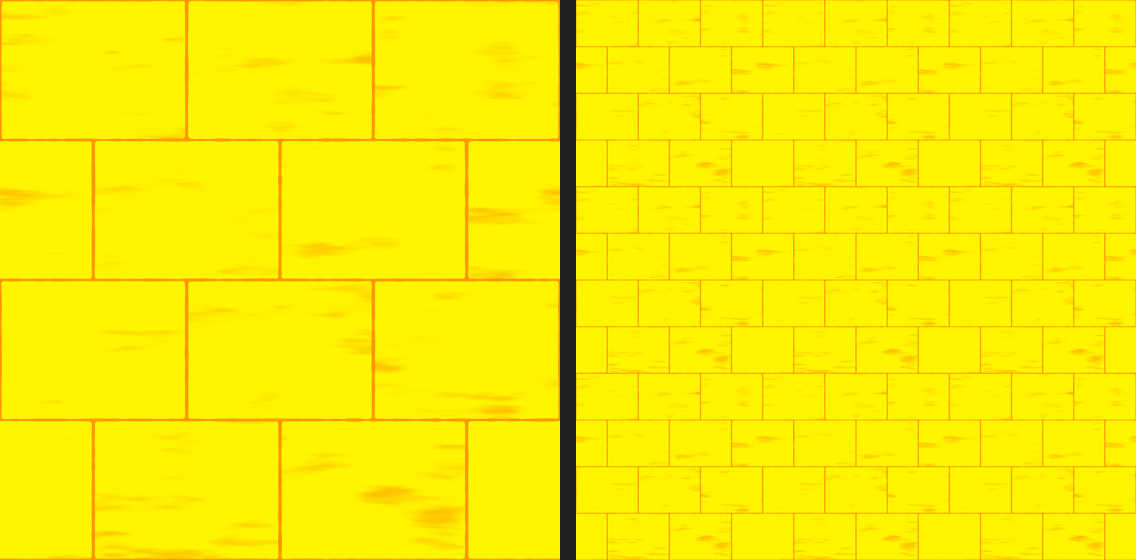
Left: one tile. Right: repeated 3 by 3.
Give the GLSL for this pattern, as a WebGL 1 fragment shader.

```glsl
precision highp float;
// Running-bond wall: 3 tiles across, 4 rows, every other row shifted by half.
// Each tile is a rounded-box distance with slightly ragged edges; wrapping
// value noise, stretched sideways and seeded per tile, adds faint streaks.

uniform vec2 u_resolution;

const vec2 GRID = vec2(3.0, 4.0);
const vec2 JOINT_HALF = vec2(0.0029, 0.0022);
const float CORNER_RADIUS = 0.004;
const float EDGE_ROUGHNESS = 0.0018;
const vec3 TILE_COLOR = vec3(1.0, 0.96, 0.0);
const vec3 STREAK_COLOR = vec3(1.0, 0.76, 0.0);
const vec3 JOINT_COLOR = vec3(1.0, 0.59, 0.0);

float hash(vec2 p, float seed) {
  vec3 q = fract(vec3(p.xyx + seed * 17.3) * vec3(0.1031, 0.1030, 0.0973));
  q += dot(q, q.yzx + 33.33);
  return fract((q.x + q.y) * q.z);
}

// Value noise on the unit square, repeating after "cells" lattice steps.
float wrapNoise(vec2 uv, vec2 cells, float seed) {
  vec2 p = uv * cells;
  vec2 i = floor(p);
  vec2 f = fract(p);
  f = f * f * (3.0 - 2.0 * f);
  vec2 lo = mod(i, cells);
  vec2 hi = mod(i + 1.0, cells);
  float bottom = mix(hash(lo, seed), hash(vec2(hi.x, lo.y), seed), f.x);
  float top = mix(hash(vec2(lo.x, hi.y), seed), hash(hi, seed), f.x);
  return mix(bottom, top, f.y);
}

float fractalNoise(vec2 uv, vec2 cells, float seed) {
  float sum = 0.0;
  float weight = 0.5;
  for (int octave = 0; octave < 3; octave++) {
    sum += weight * wrapNoise(uv, cells, seed + float(octave));
    cells *= 2.0;
    weight *= 0.5;
  }
  return sum / 0.875;
}

float roundedBox(vec2 p, vec2 halfSize, float radius) {
  vec2 q = abs(p) - halfSize + radius;
  return length(max(q, 0.0)) + min(max(q.x, q.y), 0.0) - radius;
}

// Amount of streaking: fine sideways grain gathered into broad patches.
float streaks(vec2 uv, float seed) {
  float grain = fractalNoise(uv, vec2(10.0, 64.0), seed);
  float patches = wrapNoise(uv, vec2(9.0, 18.0), seed + 5.0);
  float tileBias = (hash(vec2(seed, 3.0), 1.0) - 0.5) * 0.06;
  return smoothstep(0.58, 0.88, 0.6 * grain + 0.4 * patches + tileBias);
}

void main() {
  vec2 uv = gl_FragCoord.xy / u_resolution;
  float pixel = 1.0 / min(u_resolution.x, u_resolution.y);

  // Tile lookup: even rows, counted from the bottom, are shifted.
  vec2 p = uv * GRID;
  p.x += 0.5 * (1.0 - mod(floor(p.y), 2.0));
  vec2 tile = mod(floor(p), GRID);
  vec2 local = (fract(p) - 0.5) / GRID;
  float seed = 1.0 + tile.x + tile.y * GRID.x;

  // Tile outline with a little raggedness.
  float ragged = fractalNoise(uv, vec2(72.0), 40.0) - 0.5;
  float d = roundedBox(local, 0.5 / GRID - JOINT_HALF, CORNER_RADIUS);
  d += ragged * EDGE_ROUGHNESS;
  float soft = max(0.7 * pixel, 0.0008);
  float face = 1.0 - smoothstep(-soft, soft, d);

  vec3 surface = mix(TILE_COLOR, STREAK_COLOR, streaks(uv, seed));
  gl_FragColor = vec4(mix(JOINT_COLOR, surface, face), 1.0);
}
```
